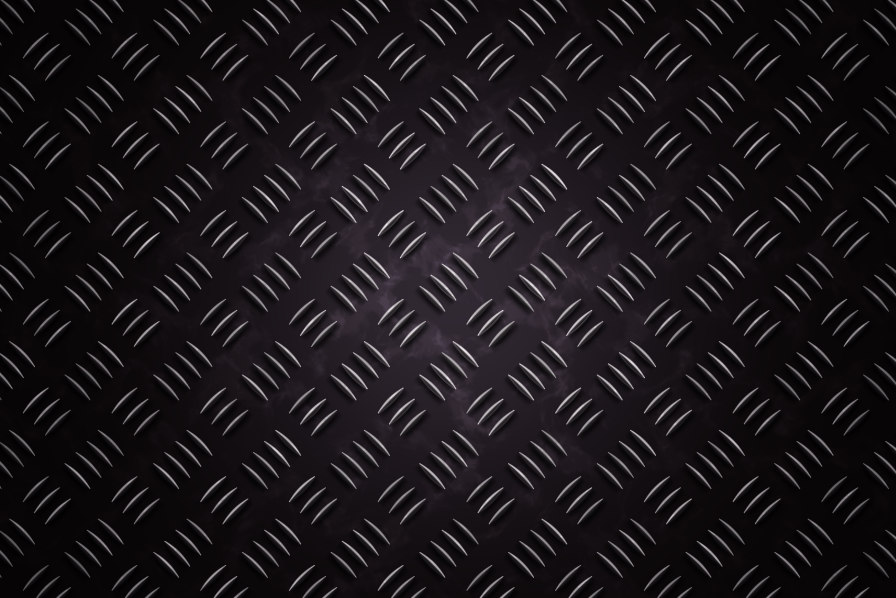
Give the GLSL for this texture, as a WebGL 2 fragment shader.

```glsl
#version 300 es
precision highp float;
// Dark steel tread plate: alternating diagonal groups of raised lens-shaped bars under a soft central light.
uniform vec2 u_resolution;
out vec4 fragColor;

float hash(vec2 p) {
    p = fract(p * vec2(0.1031, 0.1137));
    p += dot(p, p.yx + 33.3);
    return fract((p.x + p.y) * p.x * 7.31);
}

// Distance to the nearest scattered feature point
float cellular(vec2 p) {
    vec2 cell = floor(p), f = fract(p);
    float nearest = 1.5;
    for (int y = -1; y <= 1; y++)
        for (int x = -1; x <= 1; x++) {
            vec2 o = vec2(x, y);
            vec2 id = cell + o + 100.0;
            vec2 point = o + vec2(hash(id), hash(id + 57.0));
            nearest = min(nearest, length(point - f));
        }
    return nearest;
}

// Cellular layers, warped by sines, for blotches and scuffs
float grime(vec2 p) {
    float sum = 0.0, amp = 0.5;
    for (int i = 0; i < 4; i++) {
        p += 0.2 * sin(p.yx * 2.3 + float(i));
        sum += amp * cellular(p);
        p = mat2(1.6, 1.2, -1.2, 1.6) * p + 7.0;
        amp *= 0.55;
    }
    return sum;
}

void main() {
    vec2 p = (gl_FragCoord.xy - 0.5 * u_resolution) / u_resolution.y;
    float cellsHigh = 6.74;
    vec2 grid = p * cellsHigh;
    float pixel = cellsHigh / u_resolution.y;

    // Plate: central glow with mottled wear
    float r = length(p - vec2(0.01, 0.01));
    float glow = exp(-8.0 * r * r);
    float dirt = grime(p * 11.0);
    float patches = smoothstep(0.42, 0.62, dirt);
    float scuffs = smoothstep(0.42, 0.65, grime(p * 32.0 + 20.0));
    vec3 color = vec3(0.043, 0.029, 0.035) + vec3(0.18, 0.158, 0.195) * glow;
    color *= 0.86 + 0.24 * patches + 0.32 * scuffs * patches;

    // Two families of bars: four falling, three rising
    for (int family = 0; family < 2; family++) {
        bool falling = family == 0;
        vec2 g = grid - (falling ? vec2(0.01, 0.19) : vec2(0.48, -0.27));
        vec2 id = floor(g + 0.5);
        vec2 q = g - id;
        vec2 along = (falling ? vec2(1.0, -1.0) : vec2(1.0, 1.0)) * 0.7071;
        vec2 up = vec2(-along.y, along.x);
        float u = dot(q, along) / 0.21;
        float taper = max(1.0 - u * u, 0.0);
        float width = 0.036 * taper;
        float count = falling ? 4.0 : 3.0;

        for (float i = 0.0; i < count; i++) {
            float v = dot(q, up) - (i - 0.5 * (count - 1.0)) * 0.177;
            float wear = hash(id + 40.0 + vec2(i * 7.0, float(family) * 31.0));

            // Cast shadow below the bar
            float fall = (v + 0.042) / 0.042;
            color *= 1.0 - 0.68 * sqrt(taper) * exp(-fall * fall);

            // Raised body, lit more strongly near the glow
            float ends = smoothstep(0.0, 0.12, taper);
            float body = smoothstep(pixel, -pixel, abs(v) - width) * ends;
            float slope = smoothstep(-width - 0.01, width + 0.01, v);
            vec3 steel = mix(vec3(0.025, 0.018, 0.023), vec3(0.2, 0.18, 0.2) + 0.28 * glow, slope);
            color = mix(color, steel, body);

            // Bright upper rim and a faint lower one
            float rim = smoothstep(pixel * 0.8, -pixel * 0.8, abs(v - 0.6 * width) - 0.003 - 0.009 * taper);
            float lower = smoothstep(pixel, 0.0, abs(v + 0.75 * width) - 0.003);
            float shine = (0.58 + 0.22 * wear + 0.22 * glow) * (0.85 + 0.15 * scuffs);
            color = mix(color, vec3(0.98, 0.95, 0.97) * shine, rim * ends);
            color += vec3(0.25, 0.23, 0.25) * lower * ends * glow * wear;
        }
    }

    // Darkened corners
    color *= 1.0 - 0.35 * smoothstep(0.45, 0.95, r);
    fragColor = vec4(color, 1.0);
}
```
